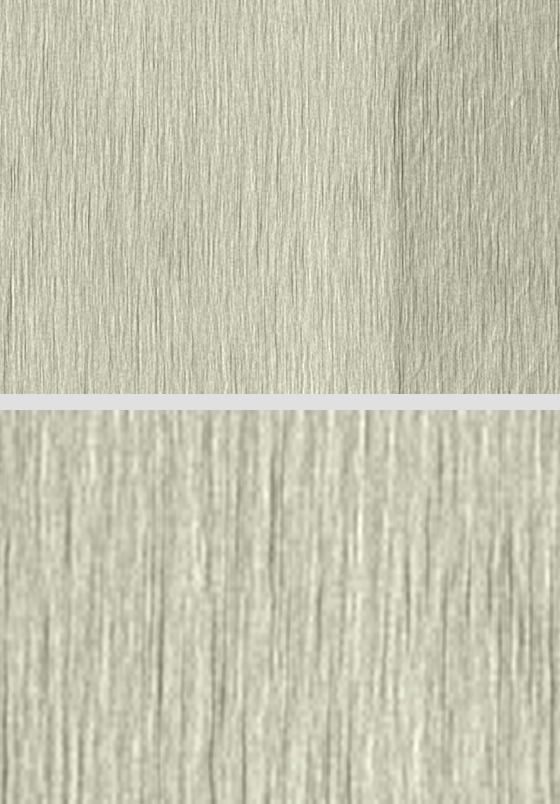
Top, the full canvas; bottom, a detail of the centre.
Give the GLSL for this texture, as a Shadertoy shader.

```glsl
// Pale grey-green wood: fine embossed vertical grain, with a darker flecked band on the right.

#define BASE_TONE    0.787
#define GRAIN_FREQ   vec2(150.0, 11.0)
#define FINE_FREQ    vec2(235.0, 42.0)
#define PORE_FREQ    vec2(112.0, 9.0)
#define RELIEF_STEP  0.0020
#define RELIEF_GAIN  0.076
#define PORE_DEPTH   0.145
#define SPECKLE_GAIN 0.052
#define SEAM_X       0.985
#define BAND_SHADE   0.050
#define FLECK_ANGLE  1.05

float hash(vec2 cell) {
    vec3 h = fract(vec3(cell.xyx) * 0.1031);
    h += dot(h, h.yzx + 33.33);
    return fract((h.x + h.y) * h.z);
}

// Smooth value noise in -1..1
float noise(vec2 p) {
    vec2 cell = floor(p);
    vec2 f = fract(p);
    f = f * f * (3.0 - 2.0 * f);
    float low = mix(hash(cell), hash(cell + vec2(1, 0)), f.x);
    float high = mix(hash(cell + vec2(0, 1)), hash(cell + vec2(1, 1)), f.x);
    return 2.0 * mix(low, high, f.y) - 1.0;
}

// Nearly straight fibres with slight kinks
vec2 bendFibres(vec2 p) {
    p.x += 0.004 * noise(p * vec2(4.0, 3.0) + 11.0);
    p.x += 0.0012 * noise(p * vec2(60.0, 30.0) + 23.0);
    return p;
}

float darkBand(vec2 p) {
    float seam = SEAM_X + 0.010 * noise(vec2(p.y * 5.0, 4.0));
    return smoothstep(-0.02, 0.03, p.x - seam);
}

// Short slanted ray flecks, raised above the grain
float flecks(vec2 p) {
    p += 0.010 * vec2(noise(p * 30.0 + 31.0), noise(p * 30.0 + 47.0));
    float c = cos(FLECK_ANGLE), s = sin(FLECK_ANGLE);
    vec2 slanted = vec2(c * p.x + s * p.y, c * p.y - s * p.x);
    return smoothstep(0.05, 0.9, noise(slanted * vec2(17.0, 52.0) + 60.0));
}

float surfaceHeight(vec2 p, float fleckAmount) {
    vec2 q = bendFibres(p) + vec2(3.0, 5.0);
    float fibres = noise(q * GRAIN_FREQ) + 0.75 * noise(q * FINE_FREQ + 70.0);
    return fibres + fleckAmount * flecks(p);
}

// Soft vertical streak centred at c with half-size r
float streak(vec2 p, vec2 c, vec2 r) {
    vec2 d = (p - c) / r;
    return exp(-dot(d, d));
}

// Broad light and dark areas
float broadTone(vec2 p, float band) {
    vec2 q = bendFibres(p);
    float tone = 0.012 * noise(q * vec2(9.0, 1.4) + 80.0);
    tone += 0.011 * noise(q * vec2(38.0, 2.0) + 90.0);
    tone += 0.008 * noise(p * vec2(6.0, 5.0) + 15.0);
    tone += 0.022 * streak(p, vec2(0.80, 0.35), vec2(0.13, 0.6));
    tone -= 0.016 * streak(p, vec2(0.42, 0.25), vec2(0.20, 0.4));
    tone -= 0.034 * streak(q, vec2(1.02, 0.6), vec2(0.025, 0.7));
    tone -= 0.040 * streak(q, vec2(1.235, 0.55), vec2(0.010, 0.35));
    return tone - BAND_SHADE * band;
}

// Thin dark pores: one broken line per column, so they never merge into blots
float pores(vec2 p) {
    vec2 q = bendFibres(p) * PORE_FREQ;
    float column = floor(q.x);
    float shift = hash(vec2(column, 17.0));
    float across = abs(fract(q.x) - 0.35 - 0.3 * shift);
    float profile = 1.0 - smoothstep(0.04, 0.35, across);
    float segments = smoothstep(0.0, 0.8, noise(vec2(column * 3.0, q.y + 40.0 * shift)));
    float patches = 0.8 + 0.4 * noise(p * vec2(9.0, 4.0) + 40.0);
    return profile * segments * patches;
}

// A single dark broken crack in the light part
float crack(vec2 p) {
    float broken = 0.7 + 0.5 * noise(p * vec2(9.0, 60.0));
    return broken * streak(bendFibres(p), vec2(0.703, 0.26), vec2(0.003, 0.09));
}

void mainImage(out vec4 fragColor, in vec2 fragCoord) {
    vec2 p = fragCoord / iResolution.y;
    float band = darkBand(p);

    // Side light on the embossed surface
    vec2 side = vec2(RELIEF_STEP, -0.4 * RELIEF_STEP);
    float fleckAmount = 1.1 * band;
    float relief = surfaceHeight(p + side, fleckAmount) - surfaceHeight(p - side, fleckAmount);

    float tone = BASE_TONE + broadTone(p, band);
    tone += RELIEF_GAIN * relief;
    tone += 0.022 * band * flecks(p);
    tone -= PORE_DEPTH * (pores(p) + crack(p));
    tone += SPECKLE_GAIN * noise(p * vec2(270.0, 200.0) + 7.0);

    // Grey-green wood, a little warmer in the shade
    vec3 shade = vec3(0.600, 0.597, 0.518);
    vec3 light = vec3(0.840, 0.841, 0.768);
    vec3 color = mix(shade, light, (tone - 0.60) / 0.24);
    fragColor = vec4(clamp(color, 0.0, 1.0), 1.0);
}
```
